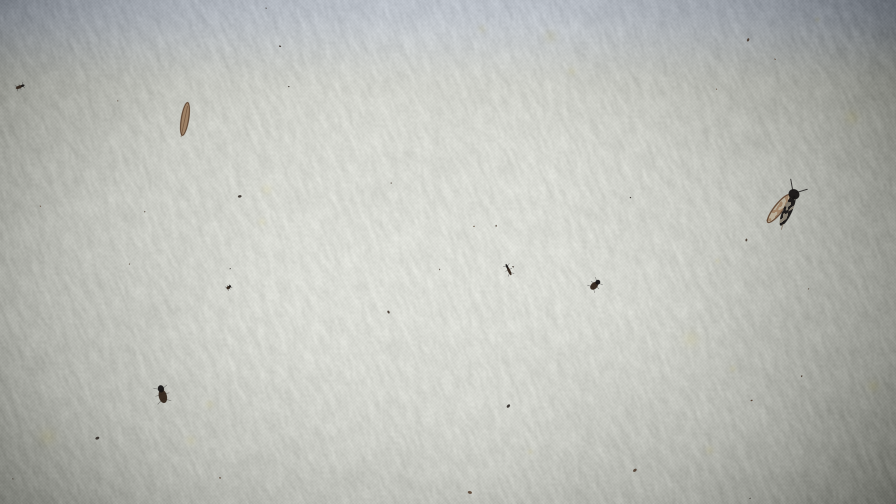
A Shadertoy shader for this texture:

```glsl
// A pale woven cloth in a soft pool of light, dotted with specks and a few small insects.

const vec3 CLOTH_TINT = vec3(0.0, 0.006, -0.02);
const vec3 SKY_TINT = vec3(-0.012, 0.004, 0.062);
const vec3 BLACK_INK = vec3(0.09, 0.08, 0.08);
const vec3 BROWN_INK = vec3(0.36, 0.25, 0.17);
const vec3 WING_TAN = vec3(0.64, 0.53, 0.42);
const vec3 WING_PALE = vec3(0.74, 0.70, 0.62);
const vec3 STAIN_TINT = vec3(0.0, -0.008, -0.055);
const vec2 LIGHT_CENTRE = vec2(0.47, 0.50);
const float LIGHT_PEAK = 0.86;
const float LIGHT_FALL = 0.24;
const float STREAK_LEAN = -0.40;
const float STREAK_DEPTH = 0.045;
const float WEAVE_PERIOD = 0.0064;
const float WEAVE_DEPTH = 0.014;
const int SPECKS = 30;
const int STAINS = 16;
const int BUGS = 5;

// Each insect: centre x, centre y, half length, heading from vertical
const vec4 BUG[BUGS] = vec4[](
    vec4(0.322, 0.218, 0.018, -0.25), vec4(1.181, 0.435, 0.012, 0.80),
    vec4(1.009, 0.465, 0.012, -0.45), vec4(0.040, 0.828, 0.009, 1.20),
    vec4(0.454, 0.430, 0.005, 0.90));
const float BUG_WIDTH[BUGS] = float[](0.0080, 0.0062, 0.0026, 0.0030, 0.0030);

vec2 hash2(vec2 p) {
    vec3 q = fract(p.xyx * vec3(0.1031, 0.1030, 0.0973));
    q += dot(q, q.yzx + 33.33);
    return fract((q.xx + q.yz) * q.zy);
}

float corner(vec2 cell, vec2 offset, vec2 f) {
    float angle = 6.2832 * hash2(cell + offset + 91.0).x;
    return dot(vec2(cos(angle), sin(angle)), f - offset);
}

float gradientNoise(vec2 p) {
    vec2 i = floor(p), f = fract(p);
    vec2 u = f * f * f * (f * (f * 6.0 - 15.0) + 10.0);
    return mix(mix(corner(i, vec2(0, 0), f), corner(i, vec2(1, 0), f), u.x),
               mix(corner(i, vec2(0, 1), f), corner(i, vec2(1, 1), f), u.x), u.y);
}

// Frame whose y axis leans clockwise from vertical by the given angle
vec2 lean(vec2 p, float a) {
    return vec2(p.x * cos(a) - p.y * sin(a), p.x * sin(a) + p.y * cos(a));
}

float ellipse(vec2 p, vec2 radii) {
    float k = length(p / radii);
    return k * (k - 1.0) / max(length(p / (radii * radii)), 1.0);
}

float segment(vec2 p, vec2 a, vec2 b, float halfWidth) {
    vec2 d = b - a;
    return length(p - a - d * clamp(dot(p - a, d) / dot(d, d), 0.0, 1.0)) - halfWidth;
}

void paint(inout vec3 col, vec3 ink, float d, float px, float opacity) {
    col = mix(col, ink, opacity * smoothstep(0.7 * px, -0.7 * px, d));
}

vec3 cloth(vec2 p, vec2 uv, float px) {
    // Pool of light with a cool band along the top
    float r = length((uv - LIGHT_CENTRE) * vec2(2.0, 1.5));
    float light = LIGHT_PEAK - LIGHT_FALL * pow(r, 2.5);
    light += 0.02 * gradientNoise(p * 4.0);

    // Leaning fibres, fine grain and the weave
    vec2 q = lean(p, STREAK_LEAN);
    light += STREAK_DEPTH * gradientNoise(q * vec2(75.0, 20.0));
    light += 0.7 * STREAK_DEPTH * gradientNoise(q * vec2(140.0, 48.0) + 17.0);
    light += 0.03 * gradientNoise(p * 170.0);
    vec2 thread = sin(6.2832 * lean(p, 0.06) / WEAVE_PERIOD);
    float resolved = smoothstep(0.7, 0.2, px / WEAVE_PERIOD);
    light += WEAVE_DEPTH * resolved * thread.x * thread.y;
    return light + CLOTH_TINT + SKY_TINT * smoothstep(0.82, 1.0, uv.y);
}

void drawBug(inout vec3 col, vec2 p, float len, float wid, float px) {
    vec2 m = vec2(abs(p.x), p.y);
    for (int i = 0; i < 3; i++) {
        float y = len * (0.5 - 0.5 * float(i));
        vec2 foot = vec2(wid + 0.3 * len, y + len * (0.35 - 0.4 * float(i)));
        paint(col, BLACK_INK, segment(m, vec2(0.0, y), foot, 0.0006), px, 0.4);
    }
    paint(col, BROWN_INK * 0.5, ellipse(p + vec2(0.0, 0.25 * len), vec2(wid, 0.75 * len)), px, 0.92);
    paint(col, BLACK_INK, ellipse(p - vec2(0.0, 0.6 * len), vec2(0.75 * wid, 0.4 * len)), px, 0.95);
}

void drawLooseWing(inout vec3 col, vec2 p, float px) {
    float d = ellipse(p, vec2(0.0085, 0.034));
    paint(col, BROWN_INK, d, px, 0.9);
    paint(col, WING_TAN, d + 0.0026, px, 0.9);
    paint(col, BROWN_INK, segment(p, vec2(0.001, 0.025), vec2(-0.002, -0.036), 0.0008), px, 0.6);
}

void drawMoth(inout vec3 col, vec2 p, float px) {
    vec2 m = vec2(abs(p.x), p.y);
    paint(col, BLACK_INK, segment(m, vec2(0.004, 0.035), vec2(0.019, 0.052), 0.0009), px, 0.85);
    paint(col, BROWN_INK, segment(m, vec2(0.010, -0.015), vec2(0.017, -0.042), 0.0008), px, 0.6);
    float blotch = smoothstep(-0.08, 0.12, gradientNoise(p * vec2(150.0, 85.0) + 5.0));
    float left = ellipse(lean(p + vec2(0.009, 0.010), 0.12), vec2(0.010, 0.036));
    paint(col, BROWN_INK, left, px, 0.9);
    paint(col, mix(WING_PALE, WING_TAN, blotch), left + 0.0028, px, 0.95);
    float right = ellipse(lean(p - vec2(0.008, -0.004), -0.12), vec2(0.009, 0.033));
    paint(col, mix(BLACK_INK, WING_PALE, 0.65 * blotch), right, px, 0.95);
    paint(col, BLACK_INK, ellipse(p - vec2(0.002, 0.030), vec2(0.011, 0.010)), px, 0.95);
}

void mainImage(out vec4 fragColor, in vec2 fragCoord) {
    float px = 1.0 / iResolution.y;
    vec2 uv = fragCoord / iResolution.xy;
    vec2 p = fragCoord * px;
    vec2 extent = vec2(iResolution.x * px, 1.0);
    vec3 col = cloth(p, uv, px);

    // Faint yellow stains, then dark specks
    for (int i = 0; i < STAINS; i++) {
        vec2 h = hash2(vec2(float(i), 7.0));
        vec2 d = (p - h * extent) / mix(0.005, 0.016, hash2(h * 99.0).x);
        col += STAIN_TINT * exp(-dot(d, d));
    }
    for (int i = 0; i < SPECKS; i++) {
        vec2 h = hash2(vec2(float(i), 53.0));
        vec2 k = hash2(vec2(float(i), 71.0));
        vec2 radii = mix(0.0010, 0.0036, k.x * k.x) * vec2(0.8, 1.2);
        paint(col, mix(BLACK_INK, BROWN_INK, k.y), ellipse(lean(p - h * extent, 6.0 * k.y), radii), px, 0.85);
    }

    // Insects
    for (int i = 0; i < BUGS; i++)
        drawBug(col, lean(p - BUG[i].xy, BUG[i].w), BUG[i].z, BUG_WIDTH[i], px);
    drawLooseWing(col, lean(p - vec2(0.367, 0.764), 0.16), px);
    drawMoth(col, lean(p - vec2(1.558, 0.590), 0.55), px);
    fragColor = vec4(clamp(col, 0.0, 1.0), 1.0);
}
```
